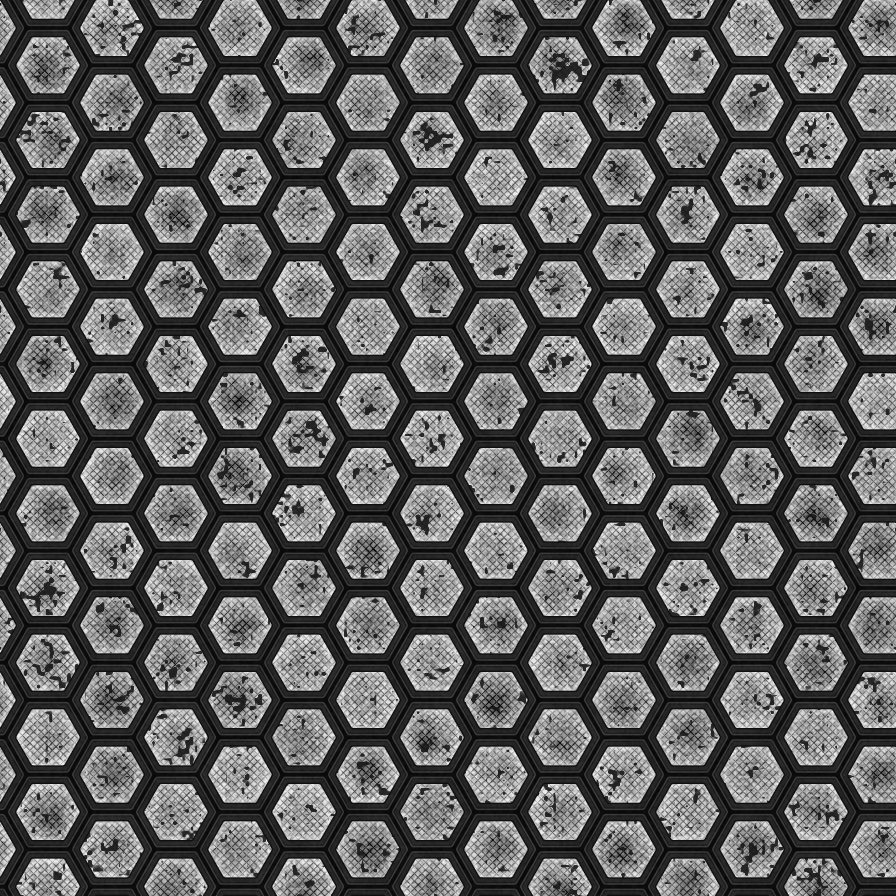
Write a Shadertoy shader that draws this pattern.

```glsl
// Worn hexagonal metal plates, 14 columns by 12 rows, set in dark bevelled frames.
// Two interleaved lattices give the nearest cell; rounded hexagon distances shape it,
// and wrapping value noise adds hatching wear, soot and pits that tile seamlessly.

const vec2 LATTICE = vec2(7.0, 12.0);      // repeats of a two-column cell pair
const vec2 PHASE = vec2(0.375, 0.125);     // first centre, in lattice units
const vec2 HEX_SCALE = vec2(1.7320508, 1.0);
const float HATCH_COUNT = 120.0;

// Integer hash of a lattice point, 0 to 1
float hash(vec2 p, uint seed) {
    uint h = uint(p.x) * 1597334677u ^ uint(p.y) * 3812015801u ^ seed * 2654435769u;
    h = (h ^ (h >> 16)) * 2246822519u;
    h = (h ^ (h >> 13)) * 3266489917u;
    h ^= h >> 16;
    return float(h >> 8) / 16777216.0;
}

// Value noise with a whole number of cells across the canvas
float wrapNoise(vec2 uv, float cells, uint seed) {
    vec2 p = uv * cells;
    vec2 i = floor(p), f = fract(p);
    f = f * f * (3.0 - 2.0 * f);
    vec2 a = mod(i, cells), b = mod(i + 1.0, cells);
    return mix(mix(hash(a, seed), hash(vec2(b.x, a.y), seed), f.x),
               mix(hash(vec2(a.x, b.y), seed), hash(b, seed), f.x), f.y);
}

// Signed distance to a flat-topped hexagon with rounded corners
float hexDistance(vec2 p, float apothem, float corner) {
    const vec3 k = vec3(-0.8660254, 0.5, 0.5773503);
    float r = apothem - corner;
    p = abs(p);
    p -= 2.0 * min(dot(k.xy, p), 0.0) * k.xy;
    p -= vec2(clamp(p.x, -k.z * r, k.z * r), r);
    return length(p) * sign(p.y) - corner;
}

// Coverage of the inside of a distance field
float fill(float d, float aa) {
    return clamp(0.5 - d / aa, 0.0, 1.0);
}

// Coverage of a thin line, dimmed when narrower than a pixel
float stroke(float d, float halfWidth, float aa) {
    return fill(abs(d) - halfWidth, aa) * min(1.0, 2.0 * halfWidth / aa);
}

// Offset from the nearest cell centre in xy, wrapped cell id in zw
vec4 hexCell(vec2 uv) {
    vec2 q = uv * LATTICE - PHASE;
    vec2 a = floor(q + 0.5), b = floor(q) + 0.5;
    vec2 pa = (q - a) * HEX_SCALE, pb = (q - b) * HEX_SCALE;
    bool nearA = dot(pa, pa) < dot(pb, pb);
    return vec4(nearA ? pa : pb, mod(2.0 * (nearA ? a : b), 2.0 * LATTICE));
}

// Diagonal cross hatching
float hatch(vec2 uv, float pixel) {
    vec2 t = fract(vec2(uv.x + uv.y, uv.x - uv.y) * HATCH_COUNT) - 0.5;
    float aa = 1.414 * HATCH_COUNT * pixel;
    return max(stroke(t.x, 0.085, aa), stroke(t.y, 0.085, aa));
}

// Bright plate with hatching, a sooty centre and clustered pits
float plateShade(vec2 uv, vec2 p, vec2 id, float edge, float pixel) {
    float grain = wrapNoise(uv, 384.0, 1u);
    float patches = wrapNoise(uv, 96.0, 2u);
    vec2 shift = (vec2(hash(id, 3u), hash(id, 4u)) - 0.5) * 0.16;
    float soot = exp(-16.0 * dot(p - shift, p - shift)) * mix(0.08, 0.38, hash(id, 5u));
    float rim = smoothstep(-0.09, -0.01, edge);

    float shade = 0.78 + 0.06 * (hash(id, 6u) - 0.5) + 0.05 * rim;
    shade += 0.30 * (grain - 0.5) + 0.10 * (patches - 0.5);
    shade -= soot * (0.6 + 0.8 * patches);
    shade -= hatch(uv, pixel) * mix(0.28, 0.55, patches) * (1.0 - 0.5 * rim);

    float wear = hash(id, 7u);
    float cluster = wear * wear * exp(-14.0 * dot(p + shift, p + shift));
    float limit = mix(0.76, 0.57, cluster);
    float pits = 0.65 * wrapNoise(uv, 210.0, 8u) + 0.35 * wrapNoise(uv, 72.0, 9u);
    shade = mix(shade, 0.09, 0.9 * smoothstep(limit - 0.03, limit + 0.06, pits));
    return clamp(shade, 0.05, 0.92);
}

// Dark frame with a faint highlight along its outer edge
float frameShade(vec2 uv, float outer, float aa) {
    float grain = wrapNoise(uv, 384.0, 10u) - 0.5;
    float smudge = wrapNoise(uv, 48.0, 11u) - 0.5;
    float shade = 0.15 + 0.04 * grain + 0.03 * smudge;
    shade += 0.09 * stroke(outer + 0.012, 0.008, aa);
    return shade - 0.06 * stroke(outer + 0.030, 0.006, aa);
}

void mainImage(out vec4 fragColor, in vec2 fragCoord) {
    vec2 uv = fragCoord / iResolution.xy;
    float pixel = 1.0 / iResolution.y;
    float aa = LATTICE.y * pixel;
    vec4 cell = hexCell(uv);

    float plate = hexDistance(cell.xy, 0.375, 0.04);
    float groove = hexDistance(cell.xy, 0.394, 0.05);
    float frame = hexDistance(cell.xy, 0.476, 0.05);

    // Layers from the seam up to the plate
    float seam = 0.045 + 0.03 * (wrapNoise(uv, 256.0, 12u) - 0.5);
    float shade = mix(seam, frameShade(uv, frame, aa), fill(frame, aa));
    shade = mix(shade, 0.06, fill(groove, aa));
    shade = mix(shade, plateShade(uv, cell.xy, cell.zw, plate, pixel), fill(plate, aa));
    fragColor = vec4(vec3(shade), 1.0);
}
```
